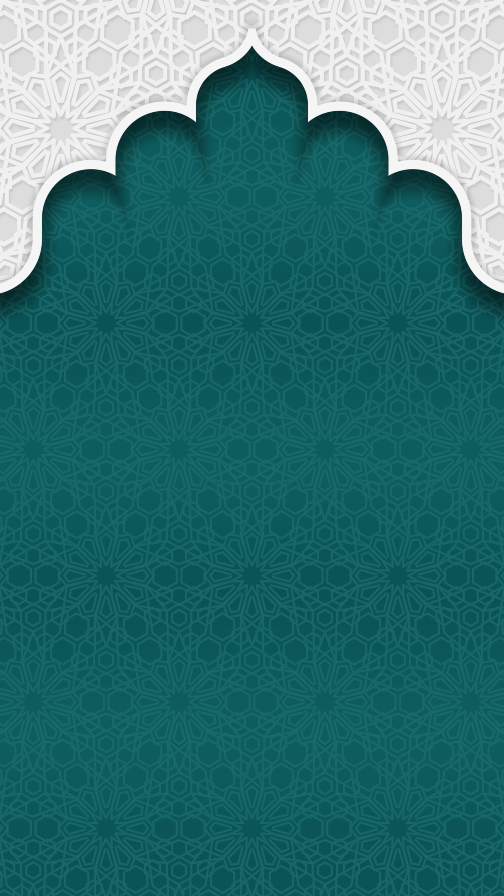
Write a Shadertoy shader that draws this background.

```glsl
// A teal geometric lattice under a white, relief-carved scalloped arch with a soft shadow.

const float PI = 3.14159;

float segment(vec2 p, vec2 a, vec2 b) {
    vec2 ab = b - a;
    return length(p - a - ab * clamp(dot(p - a, ab) / dot(ab, ab), 0.0, 1.0));
}

// Signed distance to a hexagon with corners above and below its centre
float hexagon(vec2 p, float inradius) {
    p = abs(p);
    return max(p.x, dot(p, vec2(0.5, 0.866))) - inradius;
}

// Mirror the plane into a wedge around the x axis
vec2 foldAngle(vec2 p, float sectors) {
    float halfStep = PI / sectors;
    float a = abs(mod(atan(p.y, p.x) + halfStep, 2.0 * halfStep) - halfStep);
    return length(p) * vec2(cos(a), sin(a));
}

// Distance to the strapwork: twelve-petal rosettes on a triangular lattice of side 125
float strapwork(vec2 p) {
    vec2 cell = vec2(125.0, 216.5);
    vec2 a = mod(p + 0.5 * cell, cell) - 0.5 * cell;
    vec2 b = mod(p, cell) - 0.5 * cell;
    vec2 q = dot(a, a) < dot(b, b) ? a : b;

    // Rosette: inner star, petals and their inset outlines
    vec2 w = foldAngle(q, 12.0);
    float d = segment(w, vec2(9.0, 0.0), vec2(18.0, 4.8));
    d = min(d, segment(w, vec2(18.0, 4.8), vec2(34.0, 8.6)));
    d = min(d, segment(w, vec2(34.0, 8.6), vec2(41.0, 0.0)));
    d = min(d, segment(w, vec2(18.0, 1.0), vec2(32.0, 5.0)));
    d = min(d, segment(w, vec2(32.0, 5.0), vec2(36.0, 0.0)));

    // Cells between rosettes, and the straps that link them
    vec2 f = foldAngle(q, 6.0);
    vec2 latticeGap = vec2(62.5, 36.1);
    d = min(d, abs(hexagon(f - vec2(50.5, 0.0), 10.0)));
    d = min(d, abs(hexagon(f - latticeGap, 6.0)));
    d = min(d, abs(hexagon(f - latticeGap, 10.5)));
    d = min(d, abs(hexagon(f - vec2(50.0, 17.0), 6.5)));
    d = min(d, segment(f, vec2(35.5, 20.5), vec2(62.5, 10.0)));
    d = min(d, segment(f, vec2(34.0, 8.6), vec2(62.5, 25.0)));
    return min(d, segment(f, vec2(35.0, 9.5), vec2(52.0, 30.0)));
}

// Round-topped opening that continues downward
float lobe(vec2 p, vec2 centre) {
    vec2 q = p - centre;
    if (q.x < 0.0) q.x = min(q.x + max(q.y, 0.0), 0.0);
    q.y = min(q.y, 0.0);
    return length(q) - 42.0;
}

// Signed distance to the arch opening, negative inside; y points down
float arch(vec2 p) {
    p.x = abs(p.x - 216.0);

    // Pointed crown: a convex shoulder meeting a concave tip
    vec2 shoulder = vec2(14.0, 90.0), hollow = vec2(34.6, 18.9);
    vec2 axis = shoulder - hollow, rel = p - hollow;
    float crown = length(p - shoulder) - 34.0;
    if (axis.x * rel.y - axis.y * rel.x > 0.0)
        crown = max(40.0 - length(rel), 0.55 * (39.0 - p.y));
    if (p.y > 90.0) crown = p.x - 48.0;

    // Two scallops, the outer one flaring towards the canvas edge
    float outer = lobe(p, vec2(138.0, 187.0));
    if (p.y > 205.0) outer = 48.0 - length(p - vec2(228.0, 205.0));
    return min(crown, min(lobe(p, vec2(75.0, 137.0)), outer));
}

float stroke(float d, float halfWidth, float aa) {
    return 1.0 - smoothstep(halfWidth - aa, halfWidth + aa, d);
}

void mainImage(out vec4 fragColor, in vec2 fragCoord) {
    // Canvas space: 432 wide, 768 high, y down
    vec2 p = fragCoord / iResolution.xy * vec2(432.0, 768.0);
    p.y = 768.0 - p.y;
    float aa = 0.6 * 768.0 / iResolution.y;
    float d = arch(p);

    // Teal ground with slow vertical tone changes
    float tone = 0.5 - 0.5 * cos((p.y - 275.0) * 2.0 * PI / 235.0);
    vec3 teal = mix(vec3(0.04, 0.325, 0.335), vec3(0.055, 0.365, 0.37), tone);
    float lines = stroke(strapwork(p - vec2(216.0, 277.0)), 0.9, aa);
    teal = mix(teal, vec3(0.11, 0.425, 0.43), 0.75 * lines);

    // Shadow cast downward by the panel
    float shadow = smoothstep(-17.0, 9.0, arch(p - vec2(0.0, 13.0)));
    teal *= 1.0 - 0.52 * shadow;

    // White panel with raised straps lit from the upper left
    vec2 panelPos = (p - vec2(52.0, 110.0)) / 1.308;
    float relief = stroke(strapwork(panelPos), 1.35, aa / 1.308);
    float reliefShadow = stroke(strapwork(panelPos - vec2(1.0, 1.8)), 0.9, 2.0);
    vec3 panel = mix(vec3(0.865), vec3(0.74), 0.8 * reliefShadow);
    panel = mix(panel, vec3(0.94), relief);
    panel *= 0.87 + 0.13 * smoothstep(7.0, 15.0, d);

    // Smooth rim around the opening
    panel = mix(vec3(0.96), panel, smoothstep(8.0 - aa, 8.0 + aa, d));
    fragColor = vec4(mix(teal, panel, smoothstep(-aa, aa, d)), 1.0);
}
```
